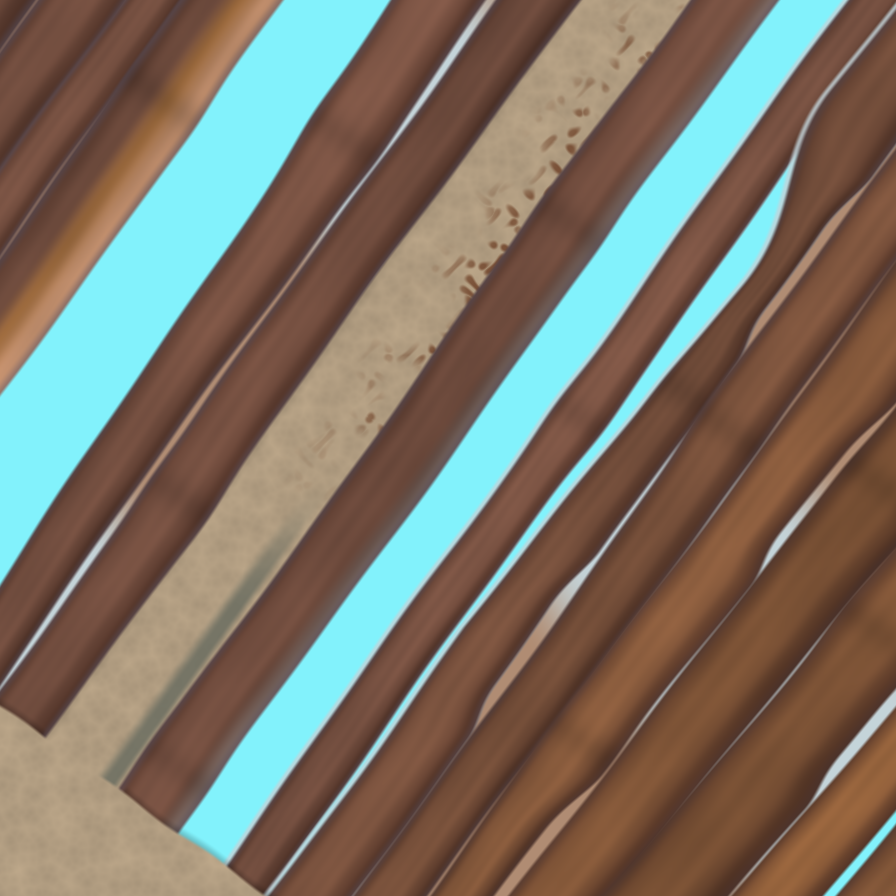
Give the GLSL for this texture, as a Shadertoy shader.

```glsl
// Slanted brown cane poles over bright sky, with a rusty pale beam and a concrete ledge.

const int POLES = 15;
// Left and right borders of each pole, measured along the horizontal middle line.
const float LEFT[POLES] = float[](-0.43, -0.32, -0.223, -0.156, 0.102, 0.193, 0.408,
    0.586, 0.680, 0.757, 0.848, 0.961, 1.095, 1.245, 1.357);
const float RIGHT[POLES] = float[](-0.318, -0.221, -0.154, -0.042, 0.186, 0.284, 0.508,
    0.655, 0.755, 0.848, 0.959, 1.096, 1.240, 1.346, 1.48);
const int LIT_POLE = 3;
const int SHEEN_POLE = 6;
const int TAPERED_POLE = 8;

const vec3 SKY = vec3(0.51, 0.95, 0.99);
const vec3 PALE_GAP = vec3(0.77, 0.83, 0.85);
const vec3 TAN_GAP = vec3(0.69, 0.55, 0.45);
const vec3 CANE_COOL = vec3(0.47, 0.32, 0.26);
const vec3 CANE_WARM = vec3(0.56, 0.37, 0.22);
const vec3 CANE_DARK = vec3(0.28, 0.17, 0.13);
const vec3 CANE_GOLD = vec3(0.62, 0.42, 0.24);
const vec3 CANE_LIT = vec3(0.80, 0.59, 0.45);
const vec3 SHEEN = vec3(0.50, 0.44, 0.42);
const vec3 FRINGE = vec3(0.36, 0.32, 0.37);
const vec3 CONCRETE = vec3(0.70, 0.62, 0.51);
const vec3 RUST = vec3(0.45, 0.28, 0.18);
const vec3 DAMP = vec3(0.42, 0.43, 0.38);

float hash(float n) { return fract(sin(n * 91.37) * 4375.85); }

vec2 hash2(vec2 p) {
    return fract(sin(vec2(dot(p, vec2(127.1, 311.7)), dot(p, vec2(269.5, 183.3)))) * 4375.85);
}

// Distance to the nearest scattered cell point.
float cellular(vec2 p) {
    vec2 cell = floor(p);
    float nearest = 2.0;
    for (int y = -1; y <= 1; y++)
        for (int x = -1; x <= 1; x++) {
            vec2 c = cell + vec2(x, y);
            nearest = min(nearest, length(c + hash2(c) - p));
        }
    return nearest;
}

// Signed offset to the right of a slanted line; the slant varies over the canvas.
float across(vec2 p, float border) {
    float slant = 0.72 + 0.13 * smoothstep(0.75, 1.15, border);
    slant -= 0.05 * exp(-pow((border - 0.1) / 0.05, 2.0));
    return p.x - border - (p.y - 0.5) * slant;
}

float wobble(float along, float seed) {
    return 0.0024 * sin(along * 9.0 + seed * 4.1) + 0.001 * sin(along * 25.0 + seed * 7.3);
}

// Signed distance along the pole to its closest node ring.
float nodeOffset(float along, float id) {
    return (fract(along / 0.75 + hash(id + 3.0)) - 0.5) * 0.75;
}

float cover(float d, float soft) { return smoothstep(-soft, soft, d); }

vec3 backdrop(vec2 p) {
    float s = p.x - (p.y - 0.5) * 0.72;
    float openSky = step(-0.08, s) * step(s, 0.14) + step(0.45, s) * step(s, 0.71);
    openSky = max(openSky, step(0.0, across(p, 1.3)));
    float warmth = smoothstep(0.3, 0.7, 0.55 + 0.4 * sin(p.y * 11.0 + s * 8.0));
    return mix(mix(PALE_GAP, TAN_GAP, warmth), SKY, openSky);
}

vec3 concrete(vec2 p) {
    return CONCRETE * (0.93 + 0.09 * cellular(p * 30.0) + 0.05 * cellular(p * 90.0));
}

// Flat beam surface: t runs from 0 to 1 across the beam.
vec3 beam(vec2 p, float t) {
    vec3 col = concrete(p);
    float rustZone = smoothstep(0.25, 0.95, t) * smoothstep(0.42, 0.58, p.y);
    vec2 warped = p + 0.008 * sin(p.yx * 130.0);
    float spots = smoothstep(0.42, 0.12, cellular(warped * 48.0));
    spots *= smoothstep(0.25, 0.6, cellular(p * 13.0));
    col = mix(col, RUST, spots * rustZone * 0.9);
    float damp = smoothstep(0.66, 0.80, t) * smoothstep(0.95, 0.86, t) * smoothstep(0.47, 0.32, p.y);
    col = mix(col, DAMP, damp * 0.85);
    return col * (0.90 + 0.10 * smoothstep(0.0, 0.12, t));
}

// Rounded cane surface: t runs from 0 to 1 across the pole.
vec3 cane(vec2 p, float t, float along, int index) {
    float id = float(index);
    float warm = smoothstep(0.55, 0.95, LEFT[index]) * (0.6 + 0.4 * hash(id));
    vec3 base = mix(CANE_COOL, CANE_WARM, warm) * (0.95 + 0.12 * hash(id + 9.0));
    float roundness = smoothstep(-0.15, 0.30, t) * smoothstep(1.10, 0.55, t);
    vec3 col = mix(CANE_DARK, base, roundness);
    if (index == LIT_POLE) {
        col = mix(col, CANE_GOLD, smoothstep(0.35, 0.60, t));
        col = mix(col, CANE_LIT, smoothstep(0.55, 0.85, t));
    }
    if (index == SHEEN_POLE) col = mix(col, SHEEN, smoothstep(0.65, 0.95, t) * 0.8);
    float streaks = sin(t * 13.0 + sin(along * 7.0 + id)) + sin(t * 29.0 + along * 9.0);
    float blotch = cellular(vec2(t * 2.0 + id * 5.0, along * 9.0));
    float ring = exp(-pow(nodeOffset(along, id) / 0.018, 2.0));
    float shade = 0.06 * sin(along * 5.0 + id * 2.3);
    col *= 0.97 + shade + 0.015 * streaks + 0.08 * (blotch - 0.4) - 0.10 * ring;
    float rim = smoothstep(0.13, 0.0, min(t, 1.0 - t));
    return mix(col, FRINGE, rim * 0.55 * (1.0 - warm));
}

void mainImage(out vec4 fragColor, in vec2 fragCoord) {
    vec2 p = fragCoord / iResolution.xy;
    float soft = max(1.2 / iResolution.y, 0.003);
    float along = dot(p, vec2(0.585, 0.811));
    vec3 col = backdrop(p);

    // Pale beam between the poles
    float beamLeft = across(p, 0.279), beamRight = 0.135 - beamLeft;
    float onBeam = cover(beamLeft, soft) * cover(beamRight, soft);
    col = mix(col, beam(p, beamLeft / 0.135), onBeam);

    // Poles with uneven borders, swollen nodes and gaps that open and close
    for (int i = 0; i < POLES; i++) {
        float id = float(i);
        float swell = 0.003 * exp(-pow(nodeOffset(along, id) / 0.05, 2.0));
        float l = across(p, LEFT[i]) + wobble(along, id) + swell;
        float r = -across(p, RIGHT[i]) + wobble(along, id + 0.6) + swell;
        if (i == TAPERED_POLE) l += 0.075 * smoothstep(0.68, 0.90, p.y) - 0.09 * max(p.y - 0.5, -0.2);
        if (i >= TAPERED_POLE && i % 2 == 0)
            r -= 0.014 * smoothstep(0.0, 0.8, cos((p.y - 0.45) * 15.0 + (id - 10.0) * 1.87));
        if (i == TAPERED_POLE || i == TAPERED_POLE - 1)
            col = mix(col, PALE_GAP, cover(l + 0.006, soft) * cover(r, soft) * 0.8);
        vec3 surface = cane(p, clamp(l / max(l + r, 0.001), 0.0, 1.0), along, i);
        col = mix(col, surface, cover(l, soft) * cover(r, soft));
    }

    // Ledge across the lower left corner
    float ledge = 0.212 - 0.71 * p.x - p.y + 0.002 * sin(p.x * 60.0);
    col *= 1.0 - 0.2 * smoothstep(-0.012, 0.0, ledge) * (1.0 - onBeam);
    fragColor = vec4(mix(col, concrete(p), cover(ledge, soft)), 1.0);
}
```
